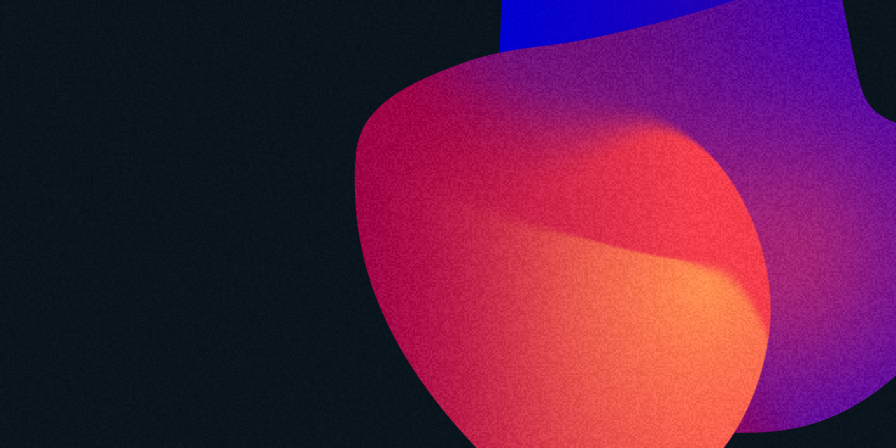
This background is drawn by a Shadertoy shader. Its source:

```glsl
// Draws overlapping grainy gradient blobs, blue, violet and coral, on a dark field.

const vec3 NIGHT   = vec3(0.035, 0.078, 0.112);
const vec3 BLUE    = vec3(0.00, 0.00, 0.83);
const vec3 INDIGO  = vec3(0.15, 0.00, 0.70);
const vec3 VIOLET  = vec3(0.27, 0.01, 0.69);
const vec3 PLUM    = vec3(0.41, 0.05, 0.49);
const vec3 MAGENTA = vec3(0.65, 0.14, 0.46);
const vec3 CRIMSON = vec3(0.62, 0.01, 0.28);
const vec3 SCARLET = vec3(0.96, 0.24, 0.30);
const vec3 ORANGE  = vec3(1.00, 0.56, 0.31);

const vec2 LEFT_TIP    = vec2(0.792, 0.596);  // leftmost point of the body
const vec2 LOBE_CENTER = vec2(1.419, 0.310);
const vec2 LOBE_RADIUS = vec2(0.302, 0.430);
const float LOBE_POWER = 1.85;
const vec2 GLOW_CENTER = vec2(1.575, 0.360);
const vec2 FOLD_CREST  = vec2(1.589, 0.422);
const float BLUE_LEFT  = 1.115;
const float GRAIN_CELLS = 256.0;
const float GRAIN_BODY  = 0.075;
const float GRAIN_NIGHT = 0.022;

float hash(vec2 cell) {
    vec3 q = fract(cell.xyx * 0.1031);
    q += dot(q, q.yzx + 33.33);
    return fract((q.x + q.y) * q.z);
}

float cover(float dist, float width) {
    return smoothstep(-0.5 * width, 0.5 * width, dist);
}

// Signed distances below are approximate and positive inside.
float leftAndTop(vec2 p) {
    float rise = p.y - LEFT_TIP.y;
    vec3 arc = rise > 0.0 ? vec3(0.198, 0.247, 3.2) : vec3(0.174, 0.482, 2.1);
    float s = abs(rise) / arc.y;
    float slope = arc.x * arc.z / arc.y * pow(s, arc.z - 1.0);
    float side = (p.x - LEFT_TIP.x - arc.x * pow(s, arc.z)) / sqrt(1.0 + slope * slope);
    float u = p.x - 1.302;
    float top = (0.911 + 0.2 * u + 0.177 * u * u - p.y) / 1.03;
    return mix(side, top, smoothstep(0.99, 1.30, p.x) * step(0.0, rise));
}

float rightEdge(vec2 p) {
    float depth = 1.0 - p.y;
    float flare = exp(min((depth - 0.2526) / 0.026, 5.0));
    float slope = 0.2 + 1.1 * flare;
    return (1.880 + 0.2 * depth + 0.0286 * flare - p.x) / sqrt(1.0 + slope * slope);
}

float bottomEdge(vec2 p) {
    float u = max(p.x - 1.654, 0.0) / 0.346;
    return p.y - 0.034 - 0.128 * pow(u, 2.4);
}

float lobe(vec2 p) {
    vec2 q = p - LOBE_CENTER;
    q = vec2(max(q.x, 0.0), abs(q.y)) / LOBE_RADIUS;
    q = pow(q, vec2(LOBE_POWER));
    return (1.0 - pow(q.x + q.y, 1.0 / LOBE_POWER)) * 0.34;
}

float foldHeight(float x) {
    float u = x - FOLD_CREST.x;
    return FOLD_CREST.y + 0.148 * pow(max(-u, 0.0) / 0.521, 1.7)
                        - 0.034 * pow(max(u, 0.0) / 0.065, 2.2);
}

vec3 backColor(vec2 p) {
    vec3 c = mix(PLUM, VIOLET, smoothstep(1.25, 1.90, p.x));
    float band = (p.y - 0.42) / 0.34;
    float glow = exp(-band * band) * (1.0 - 0.5 * smoothstep(1.75, 2.1, p.x));
    c = mix(c, MAGENTA, glow);
    return mix(CRIMSON, c, smoothstep(0.82, 1.22, p.x + 0.8 * (p.y - 0.85)));
}

vec3 frontColor(vec2 p) {
    vec3 red = mix(CRIMSON, SCARLET, clamp((p.x - 0.79) / 0.75, 0.0, 1.0));
    vec3 warm = mix(red, ORANGE, exp(-2.6 * distance(p, GLOW_CENTER)));
    float soft = 0.012 + 0.05 * smoothstep(1.50, 1.65, p.x)
               + 0.06 * (1.0 - smoothstep(1.0, 1.35, p.x));
    float fold = smoothstep(0.0, soft, foldHeight(p.x) - p.y);
    return mix(red, warm, fold * smoothstep(0.85, 1.35, p.x));
}

void mainImage(out vec4 fragColor, in vec2 fragCoord) {
    vec2 p = fragCoord / iResolution.y;
    float aa = 1.5 / iResolution.y;

    // Blue panel behind the body
    float panel = cover(p.x - BLUE_LEFT - 0.04 * (p.y - 0.88), aa)
                * step(0.8, p.y) * step(p.x, 1.7);
    vec3 color = mix(NIGHT, mix(BLUE, INDIGO, clamp((p.x - BLUE_LEFT) / 0.55, 0.0, 1.0)), panel);

    // Body silhouette, with the front lobe melting into it at the upper left
    float lobeDist = lobe(p);
    float bottom = max(cover(bottomEdge(p), aa), cover(lobeDist, aa));
    float body = cover(leftAndTop(p), aa) * cover(rightEdge(p), aa) * bottom;
    float soft = aa + 0.18 * (1.0 - smoothstep(1.05, 1.62, p.x)) * smoothstep(0.35, 0.55, p.y);
    float front = smoothstep(-0.5 * soft, soft, lobeDist);
    color = mix(color, mix(backColor(p), frontColor(p), front), body);

    // Film grain
    float grain = hash(floor(p * GRAIN_CELLS)) - 0.5;
    color += grain * mix(GRAIN_NIGHT, GRAIN_BODY, body);
    fragColor = vec4(clamp(color, 0.0, 1.0), 1.0);
}
```
